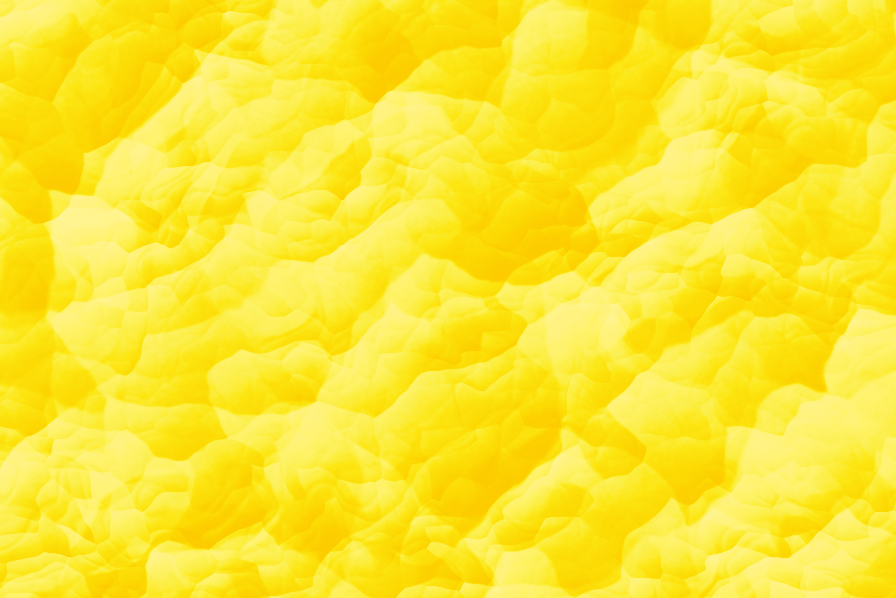
This texture is drawn by a Shadertoy shader. Its source:

```glsl
// Crumpled yellow paper, lit from the upper left.
// Soft-edged Voronoi facets at several scales, each with its own tilt and bend,
// plus thin creases, give a light level that is ranked into a yellow ramp.

const vec2  LIGHT_DIR     = vec2(-0.51, 0.86);
const float LARGE_SCALE   = 4.3;    // facets per canvas height
const float MEDIUM_SCALE  = 8.5;
const float SMALL_SCALE   = 19.0;
const float LARGE_WEIGHT  = 0.46;
const float MEDIUM_WEIGHT = 0.44;
const float SMALL_WEIGHT  = 0.36;
const float FACET_BEND    = 1.5;    // shading slope inside a facet
const float EDGE_SHARP    = 60.0;
const float CREASE_WEIGHT = 0.55;
const float CREASE_WIDTH  = 0.05;
const float CREASE_STEP   = 0.004;
const float GRAIN_WEIGHT  = 0.10;
const float LIGHT_BIAS    = 0.0;
const float LIGHT_SPREAD  = 0.56;   // standard deviation of the light level

// Ramp colours and the fraction of the area darker than each
const int STOPS = 8;
const vec3 PAPER[STOPS] = vec3[STOPS](
    vec3(0.99, 0.79, 0.00), vec3(0.99, 0.85, 0.01), vec3(0.99, 0.90, 0.07),
    vec3(0.99, 0.93, 0.24), vec3(0.99, 0.94, 0.34), vec3(1.00, 0.95, 0.42),
    vec3(1.00, 0.95, 0.51), vec3(1.00, 0.96, 0.60));
const float RANK[STOPS] = float[STOPS](0.0, 0.08, 0.31, 0.55, 0.72, 0.865, 0.965, 1.0);

vec2 hash2(vec2 p) {
    vec3 h = fract(p.xyx * vec3(0.1031, 0.1030, 0.0973));
    h += dot(h, h.yzx + 33.33);
    return fract((h.xx + h.yz) * h.zy);
}

float cornerSlope(vec2 cell, vec2 offset) {
    float angle = 6.2832 * hash2(cell).x;
    return dot(vec2(cos(angle), sin(angle)), offset);
}

float gradientNoise(vec2 p) {
    vec2 i = floor(p), f = p - i;
    vec2 u = f * f * f * (f * (f * 6.0 - 15.0) + 10.0);
    vec2 e = vec2(1.0, 0.0);
    return mix(mix(cornerSlope(i, f), cornerSlope(i + e, f - e), u.x),
               mix(cornerSlope(i + e.yx, f - e.yx), cornerSlope(i + 1.0, f - 1.0), u.x), u.y);
}

vec2 noise2(vec2 p) {
    return vec2(gradientNoise(p), gradientNoise(p + vec2(37.2, 71.8)));
}

mat2 rotation(float angle) {
    float c = cos(angle), s = sin(angle);
    return mat2(c, s, -s, c);
}

// Light on a layer of bent facets, stretched along one direction
float facetLight(vec2 p, float scale, float angle, float seed) {
    mat2 turn = rotation(angle);
    vec2 q = turn * p * scale * vec2(1.0) + seed;
    q.y *= 1.3;
    vec2 lightDir = turn * LIGHT_DIR;
    vec2 cell = floor(q), f = q - cell;
    float light = 0.0, total = 0.0;
    for (int y = -1; y <= 1; y++)
    for (int x = -1; x <= 1; x++) {
        vec2 neighbour = vec2(x, y);
        vec2 fromCentre = f - neighbour - hash2(cell + neighbour);
        float tilt = 2.0 * hash2(cell + neighbour + 91.7).x - 1.0;
        float weight = exp(-EDGE_SHARP * dot(fromCentre, fromCentre));
        light += weight * (tilt + FACET_BEND * dot(fromCentre, lightDir));
        total += weight;
    }
    return light / max(total, 1e-30);
}

// Narrow ridges along the zero lines of two noise fields
float creaseHeight(vec2 p) {
    vec2 n = vec2(gradientNoise(p * 6.0 + 11.3), gradientNoise(p * 12.0 + 47.9));
    vec2 ridge = exp(-sqrt(n * n + 0.0002) / CREASE_WIDTH);
    return ridge.x - 0.7 * ridge.y;
}

vec3 paperColour(float rank) {
    vec3 colour = PAPER[0];
    for (int i = 1; i < STOPS; i++) {
        float t = clamp((rank - RANK[i - 1]) / (RANK[i] - RANK[i - 1]), 0.0, 1.0);
        colour = mix(colour, PAPER[i], t);
    }
    return colour;
}

void mainImage(out vec4 fragColor, in vec2 fragCoord) {
    vec2 p = fragCoord / iResolution.y;

    // Bend the folds so that no edge is quite straight
    vec2 q = p + 0.060 * noise2(p * 3.5 + 5.1);
    q += 0.022 * noise2(p * 11.0 + 23.4);
    q += 0.006 * noise2(p * 32.0 + 8.6);

    // Fine wrinkles gather in patches and leave other facets smooth
    float wrinkled = smoothstep(-0.25, 0.30, gradientNoise(p * 4.0 + 63.1));

    float light = LIGHT_BIAS;
    light += LARGE_WEIGHT * facetLight(q, LARGE_SCALE, 0.6, 13.0);
    light += MEDIUM_WEIGHT * facetLight(q, MEDIUM_SCALE, -0.5, 41.0);
    light += SMALL_WEIGHT * mix(0.3, 1.0, wrinkled) * facetLight(q, SMALL_SCALE, 0.3, 77.0);

    vec2 stepAlong = CREASE_STEP * LIGHT_DIR;
    float crease = creaseHeight(q - stepAlong) - creaseHeight(q + stepAlong);
    light += CREASE_WEIGHT * mix(0.3, 1.0, wrinkled) * crease;

    // Broad tone and paper fibre
    light += 0.45 * gradientNoise(p * 1.8 + 3.7);
    light += GRAIN_WEIGHT * (gradientNoise(p * 70.0) + gradientNoise(p * 140.0));

    float rank = 1.0 / (1.0 + exp(-1.7 * light / LIGHT_SPREAD));
    fragColor = vec4(paperColour(rank), 1.0);
}
```
